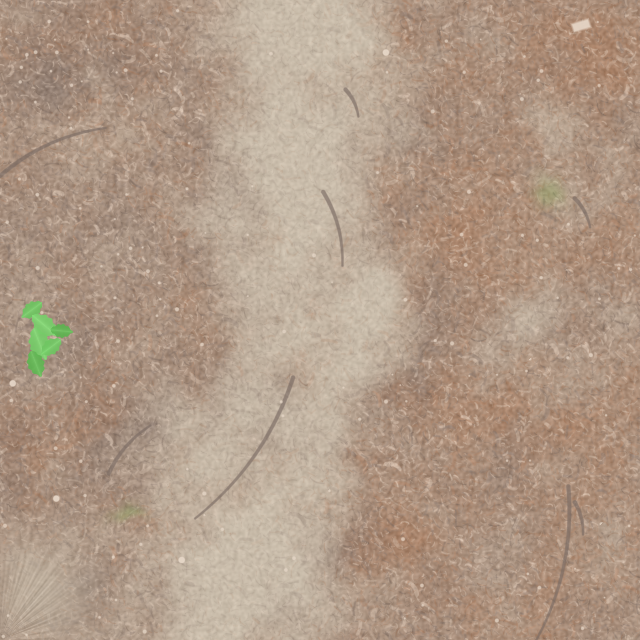
Reproduce this texture procedurally as a Shadertoy shader.

```glsl
const vec3 SAND = vec3(.79, .74, .67);
const vec3 SOIL = vec3(.68, .59, .52);
const vec3 RUST = vec3(.66, .49, .38);
const vec3 SHADE = vec3(.53, .46, .42);
const vec3 CHIP = vec3(.84, .76, .69);
const vec3 TWIG = vec3(.48, .42, .39);
const vec3 STONE = vec3(.91, .85, .79);
const vec3 LEAF = vec3(.42, .76, .37);
const float LITTER = .52, GRAIN = .1;
// Ground patches: centre, radii
const vec4 PALE[8] = vec4[](vec4(.49, .97, .07, .1), vec4(.46, .73, .05, .13),
    vec4(.59, .51, .06, .08), vec4(.28, .34, .06, .07), vec4(.39, .1, .07, .11),
    vec4(.19, .79, .04, .04), vec4(.86, .79, .05, .06), vec4(.83, .5, .05, .08));
const vec4 DARK[8] = vec4[](vec4(.1, .91, .13, .08), vec4(.71, .63, .09, .12),
    vec4(.2, .36, .08, .07), vec4(.66, .37, .06, .06), vec4(.92, .9, .12, .08),
    vec4(.84, .32, .1, .05), vec4(.02, .29, .05, .09), vec4(.62, .15, .1, .06));
// Seedling leaves: centre, angle, half length
const vec4 LEAVES[6] = vec4[](vec4(.05, .516, 2.5, .02), vec4(.069, .492, .7, .025),
    vec4(.096, .483, .1, .018), vec4(.062, .463, 1.2, .027),
    vec4(.08, .458, 2.5, .02), vec4(.056, .432, 1.2, .022));
// Twigs: both ends
const vec4 TWIGS[8] = vec4[](vec4(0, .725, .165, .8), vec4(.505, .7, .535, .585),
    vec4(.458, .41, .305, .19), vec4(.888, .24, .838, 0), vec4(.54, .86, .56, .818),
    vec4(.898, .69, .922, .645), vec4(.898, .215, .911, .165), vec4(.17, .26, .235, .335));
const vec2 PEBBLES[4] = vec2[](vec2(.603, .918), vec2(.088, .221), vec2(.284, .125), vec2(.02, .401));

vec2 hash2(vec2 cell) {
    uvec2 v = uvec2(ivec2(cell) + 4096) * 1664525u + 10139u;
    for (int i = 0; i < 2; i++) {
        v.x += v.y * 1664525u;
        v.y += v.x * 1664525u;
        v ^= v >> 16u;
    }
    return vec2(v & 65535u) / 65535.;
}
mat2 rot(float a) { return mat2(cos(a), -sin(a), sin(a), cos(a)); }
float corner(vec2 cell, vec2 offset) {
    float a = 6.2832 * hash2(cell).x;
    return dot(vec2(cos(a), sin(a)), offset);
}
float gradientNoise(vec2 p) {
    vec2 i = floor(p), f = p - i, u = f * f * (3. - 2. * f), e = vec2(1, 0);
    return mix(mix(corner(i, f), corner(i + e, f - e), u.x),
        mix(corner(i + e.yx, f - e.yx), corner(i + 1., f - 1.), u.x), u.y);
}
float fbm(vec2 p) {
    float sum = 0., amp = 1.;
    for (int i = 0; i < 4; i++, amp *= .55) {
        sum += amp * gradientNoise(p);
        p = rot(.6) * p * 2. + 17.;
    }
    return sum;
}
float blob(vec2 p, vec4 b) {
    vec2 q = (p - b.xy) / b.zw;
    return exp(-dot(q, q));
}
float cover(float d, float soft) { return 1. - smoothstep(-soft, soft, d); }
// Distance to a bowed, tapered twig
float twig(vec2 p, vec4 ends) {
    vec2 axis = ends.zw - ends.xy, q = p - ends.xy;
    float h = clamp(dot(q, axis) / dot(axis, axis), 0., 1.);
    vec2 bow = .3 * h * (1. - h) * vec2(-axis.y, axis.x);
    return length(q - axis * h - bow) - .0034 + .0016 * h;
}
// One layer of curled needles and leaf scraps
void scatter(inout vec3 col, vec2 p, float cells, float amount, float rusty, float soft) {
    vec2 g = p * cells;
    for (int k = 0; k < 9; k++) {
        vec2 id = floor(g) + vec2(k % 3, k / 3) - 1.;
        vec2 h = hash2(id + cells * 7.), r = hash2(id + cells * 13. + 91.);
        vec2 q = rot(6.2832 * r.x) * (g - id - h);
        q.y += (r.y - .5) * 1.6 * q.x * q.x;
        float d = length(vec2(max(abs(q.x) - .15 - .3 * h.y, 0.), q.y)) - .04 - .1 * r.y * r.y;
        vec3 tint = h.x < .36 ? CHIP : (h.x < .36 + .38 * rusty ? RUST : SHADE);
        col = mix(col, tint + .1 * (r.y - .5), cover(d, soft * cells) * amount * (.4 + .6 * r.x));
    }
}
void mainImage(out vec4 fragColor, in vec2 fragCoord) {
    vec2 p = fragCoord / iResolution.xy;
    float soft = max(.0013, .8 / iResolution.y);
    vec2 w = p + .03 * vec2(fbm(p * 9.), fbm(p * 9. + 40.));
    // Winding sandy track between litter banks
    float centre = mix(.35, .475, smoothstep(0., .5, p.y)) + .02 * sin(p.y * 17. - 6.5);
    float sand = .75 - .75 * smoothstep(.07, .21, abs(w.x - centre)), dark = 0.;
    for (int i = 0; i < 8; i++) {
        sand += .5 * blob(w, PALE[i]);
        dark += .65 * blob(w, DARK[i]);
    }
    float mottling = fbm(p * 11. + 5.);
    sand = clamp(sand + .38 * mottling - .25 * dark, 0., 1.);
    float rusty = clamp(.4 + .8 * fbm(p * 7. + 70.) + .4 * smoothstep(.4, .75, p.x), 0., 1.);
    vec3 col = mix(SOIL, mix(SHADE, RUST, rusty), clamp(.25 + .6 * dark - .4 * mottling, 0., .85));
    col = mix(col, SAND, sand);
    // Litter, thinner on sand, then grain
    for (float n = 36.; n < 130.; n = floor(n * 1.5))
        scatter(col, p, n, LITTER * (1. - .72 * sand), rusty, soft);
    col += GRAIN * (gradientNoise(p * 170.) + .7 * gradientNoise(p * 75.)) * (1. - .4 * sand);
    // Corner fan of pale fibres, moss
    float fibres = gradientNoise(vec2(atan(p.y, p.x) * 28., length(p) * 9.));
    col = mix(col, SAND + .16 * fibres - .03, .75 * blob(p, vec4(.06, .07, .08, .09)));
    float moss = blob(w, vec4(.2, .2, .025, .01)) + blob(w, vec4(.87, .695, .02, .02));
    col = mix(col, vec3(.58, .67, .42), .45 * moss);
    for (int i = 0; i < 8; i++) col = mix(col, TWIG, .65 * cover(twig(p, TWIGS[i]), soft));
    // Specks, pebbles and a flat stone
    vec2 cell = floor(p * 42.), r = hash2(cell + 777.);
    float d = length(p * 42. - cell - .2 - .6 * hash2(cell + 333.)) / 42. - .0012 - .002 * r.y;
    float stone = .8 * cover(d, soft) * step(.9 - .25 * blob(p, DARK[0]) + .08 * sand, r.x);
    for (int i = 0; i < 4; i++) stone = max(stone, cover(length(p - PEBBLES[i]) - .005, soft));
    vec2 slab = abs(rot(.3) * (p - vec2(.908, .96))) - vec2(.014, .007);
    col = mix(col, STONE, .9 * max(stone, cover(max(slab.x, slab.y), 2. * soft)));
    // Green seedling
    for (int i = 0; i < 6; i++) {
        vec4 leaf = LEAVES[i];
        vec2 q = rot(-leaf.z) * (p - leaf.xy) / leaf.w;
        d = (abs(q.y) - .58 * (1. - q.x * q.x) - .05 * sin(q.x * 14.)) * leaf.w;
        vec3 green = LEAF + .06 * sin(float(i) * 2.3) + .08 * exp(-abs(q.y) * 9.);
        col = mix(col, green, .92 * cover(max(d, (abs(q.x) - 1.) * leaf.w), soft));
    }
    fragColor = vec4(clamp(col, 0., 1.), 1);
}
```
